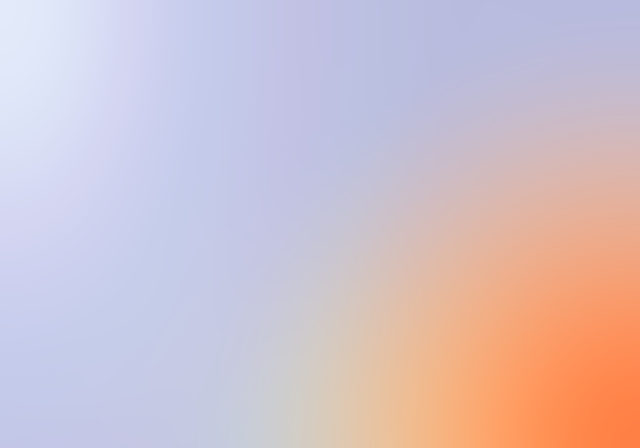
Give the GLSL for this background, as a Shadertoy shader.

```glsl
// A soft backdrop: pale light at the upper left fades through lavender to dusk blue,
// while an orange glow swells from the lower right corner with a sandy rim.
// Built from distance ramps, one per glow, in units of the canvas height.

const vec3 PALE     = vec3(0.890, 0.920, 0.980);
const vec3 LAVENDER = vec3(0.785, 0.798, 0.930);
const vec3 DUSK     = vec3(0.725, 0.735, 0.870);
const vec3 ORANGE   = vec3(1.000, 0.490, 0.270);
const vec3 SAND_TINT   = vec3(0.035, 0.065, -0.020);
const vec3 RIPPLE_TINT = vec3(0.005, -0.007, -0.002);

const float PALE_RADIUS    = 0.50;
const float PALE_STRETCH   = 0.58;  // below 1 lengthens the pale light downwards
const float DUSK_START     = 0.25;
const float DUSK_END       = 1.05;
const float ORANGE_RADIUS  = 1.0;
const float SAND_CENTRE    = 0.547; // fraction of the width, on the lower edge
const float SAND_RADIUS    = 0.45;
const float RIPPLE_PERIOD  = 0.39;
const float RIPPLE_OFFSET  = 0.28;
const float TAU = 6.28318;

// Cool field: pale corner, lavender, dusk, with faint violet and blue bands
vec3 coolField(float dist) {
    vec3 color = mix(LAVENDER, DUSK, smoothstep(DUSK_START, DUSK_END, dist));
    color = mix(PALE, color, smoothstep(0.0, PALE_RADIUS, dist));
    float ripple = cos(TAU * (dist - RIPPLE_OFFSET) / RIPPLE_PERIOD);
    float envelope = smoothstep(0.05, 0.3, dist) * (1.0 - smoothstep(0.7, 1.1, dist));
    return color + RIPPLE_TINT * ripple * envelope;
}

// Red spreads widest and green falls fastest, so the glow reddens inwards
vec3 warmWeight(float dist) {
    float w = 1.0 - smoothstep(0.0, ORANGE_RADIUS, dist);
    return vec3(1.0 - pow(1.0 - w, 1.7), w * w, w);
}

void mainImage(out vec4 fragColor, in vec2 fragCoord) {
    vec2 p = fragCoord / iResolution.y;
    float aspect = iResolution.x / iResolution.y;

    // Upper left light over the cool ground
    vec2 fromPale = (p - vec2(0.0, 1.0)) * vec2(1.0, PALE_STRETCH);
    vec3 color = coolField(length(fromPale));

    // Lower right glow
    color = mix(color, ORANGE, warmWeight(distance(p, vec2(aspect, 0.0))));

    // Sandy rim along the lower edge
    float sandDist = distance(p, vec2(SAND_CENTRE * aspect, 0.0)) / SAND_RADIUS;
    color += SAND_TINT * exp(-sandDist * sandDist);

    fragColor = vec4(clamp(color, 0.0, 1.0), 1.0);
}
```
